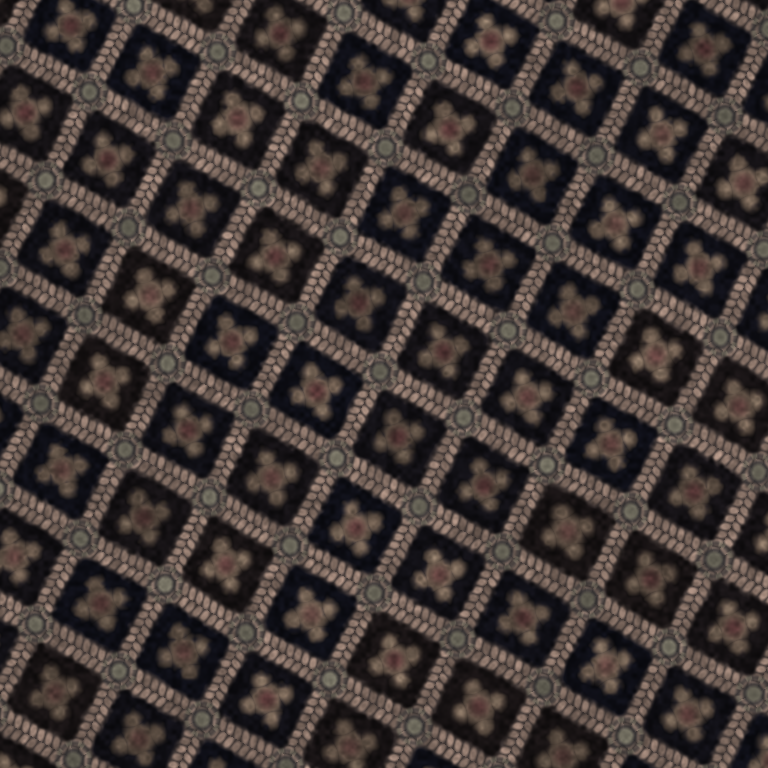
This pattern is drawn by a three.js fragment shader. Its source:

```glsl
// Woven cloth: a tilted lattice of beaded strips with a round knot at every
// crossing and a four-lobed flower in each dark cell. Everything is drawn in
// lattice units (one cell = 1), then varied by hash and thread noise.
varying vec2 vUv;

const vec2 CELL_ORIGIN = vec2(0.5205, 0.4300);  // centre of one cell
const vec2 STEP_A = vec2(0.1089, -0.0617);      // lattice step, down right
const vec2 STEP_B = vec2(0.0576, 0.1138);       // lattice step, up right
const vec2 STRIP_HALF = vec2(0.108, 0.134);     // steep, shallow strips
const float CORNER = 0.07;
const float SOFT = 0.035;
const float BEADS = 11.0;                       // beads per cell side
const float LOBE_OFFSET = 0.135;
const float LOBE_RADIUS = 0.088;
const float KNOT_RADIUS = 0.078;
const float WARP = 0.035;
const float THREADS = 150.0;

const vec3 NAVY = vec3(0.050, 0.052, 0.080);
const vec3 BROWN_BLACK = vec3(0.085, 0.068, 0.070);
const vec3 BEAD = vec3(0.535, 0.450, 0.405);
const vec3 BEAD_GAP = vec3(0.255, 0.220, 0.210);
const vec3 PETAL = vec3(0.410, 0.345, 0.295);
const vec3 PETAL_TIP = vec3(0.510, 0.440, 0.375);
const vec3 HEART = vec3(0.330, 0.205, 0.205);
const vec3 KNOT = vec3(0.440, 0.425, 0.370);
const vec3 KNOT_RING = vec3(0.190, 0.185, 0.190);

float hash(vec2 p) {
  return fract(sin(dot(p, vec2(127.1, 311.7))) * 43758.5453);
}

float noise(vec2 p) {
  vec2 i = floor(p), f = fract(p);
  f = f * f * (3.0 - 2.0 * f);
  return mix(mix(hash(i), hash(i + vec2(1.0, 0.0)), f.x),
             mix(hash(i + vec2(0.0, 1.0)), hash(i + vec2(1.0, 1.0)), f.x), f.y);
}

// 1 inside a shape of signed distance d, 0 outside
float fill(float d, float soft) {
  return 1.0 - smoothstep(-soft, soft, d);
}

float roundBox(vec2 p, vec2 halfSize, float r) {
  vec2 q = abs(p) - halfSize + r;
  return length(max(q, 0.0)) + min(max(q.x, q.y), 0.0) - r;
}

// canvas position to lattice coordinates
vec2 toLattice(vec2 p) {
  float det = STEP_A.x * STEP_B.y - STEP_A.y * STEP_B.x;
  return vec2(p.x * STEP_B.y - p.y * STEP_B.x,
              STEP_A.x * p.y - STEP_A.y * p.x) / det;
}

// two staggered rows of slanted beads; across runs from -1 to 1
vec3 beadStrip(float along, float across, float line) {
  float side = step(0.0, across);
  float u = along * BEADS + 0.5 * side + 0.3 * abs(across);
  vec2 q = vec2(fract(u) - 0.5, (abs(across) - 0.47) * 0.85);
  float tone = 0.84 + 0.32 * hash(vec2(floor(u), line * 2.0 + side));
  return mix(BEAD_GAP, BEAD * tone, fill(length(q) - 0.40, 0.20));
}

vec3 darkCell(vec2 f, vec2 id, float grain) {
  vec3 ground = mix(NAVY, BROWN_BLACK, smoothstep(0.3, 0.9, hash(id + 3.7)));
  ground *= 0.6 + 0.8 * grain;
  f += (vec2(hash(id + 5.1), hash(id + 8.3)) - 0.5) * 0.03;

  float r = length(f);
  float lobe = length(abs(f) - LOBE_OFFSET);
  float lobeTone = hash(id * 4.0 + sign(f));
  float shape = min(lobe - LOBE_RADIUS, r - 0.165);
  vec3 flower = mix(PETAL, PETAL_TIP, fill(lobe - 0.045, 0.045) * lobeTone);
  flower = mix(flower, HEART, fill(r - 0.085, 0.065) * (0.6 + 0.4 * hash(id + 1.9)));
  flower *= (0.80 + 0.28 * hash(id)) * (0.80 + 0.40 * grain);
  return mix(ground, flower, fill(shape + (grain - 0.5) * 0.05, 0.05));
}

vec3 addKnot(vec3 base, vec2 g, vec2 id) {
  float r = length(g);
  float tone = 0.85 + 0.25 * hash(id + 2.3);
  float spokes = 0.5 + 0.5 * cos(8.0 * atan(g.y, g.x));
  float halo = fill(abs(r - 0.165) - 0.025, 0.025);
  vec3 dots = mix(KNOT_RING, KNOT * 0.95, smoothstep(0.25, 0.75, spokes));
  vec3 col = mix(base, dots, halo * 0.65);
  col = mix(col, KNOT_RING, fill(r - 0.118, 0.025) * 0.8);
  vec3 button = KNOT * tone * (0.88 + 0.12 * smoothstep(0.0, 0.06, r));
  return mix(col, button, fill(r - KNOT_RADIUS, 0.025));
}

void main() {
  vec2 p = toLattice(vUv - CELL_ORIGIN);
  p += WARP * (vec2(noise(p * 1.3 + 11.0), noise(p * 1.3 + 47.0)) - 0.5);
  float grain = noise(vUv * THREADS);

  vec2 cellId = floor(p + 0.5);
  vec2 knotId = floor(p);
  vec2 f = p - cellId;            // offset from the cell centre
  vec2 g = fract(p) - 0.5;        // offset from the nearest crossing

  // pick the strip whose centre line is nearer
  vec2 across = g / STRIP_HALF;
  bool steep = abs(across.x) < abs(across.y);
  vec3 strip = steep ? beadStrip(p.y, across.x, knotId.x)
                     : beadStrip(p.x, across.y, knotId.y + 50.0);
  strip *= 0.86 + 0.28 * grain;

  float cell = roundBox(f, 0.5 - STRIP_HALF, CORNER) + (grain - 0.5) * 0.035;
  vec3 col = mix(strip, darkCell(f, cellId, grain), fill(cell, SOFT));
  col = addKnot(col, g, knotId);

  // fine fibres and a slow change of light over the cloth
  col *= 0.93 + 0.14 * noise(vUv * THREADS * 1.7 + 31.0);
  col *= 0.95 + 0.10 * noise(vUv * 4.0);
  gl_FragColor = vec4(col, 1.0);
}
```
